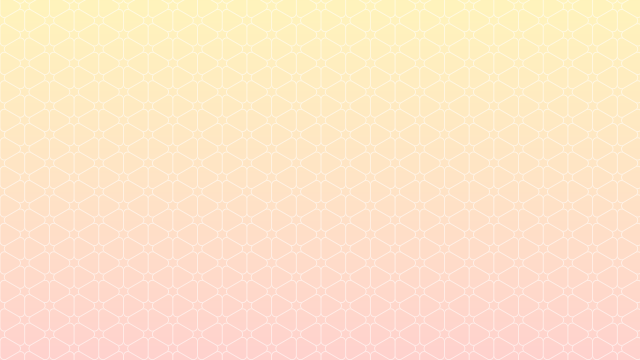
This pattern is drawn by a WebGL 2 fragment shader. Its source:

```glsl
#version 300 es
precision highp float;
// Pale lattice of rounded triangles, meeting in small six-pointed stars, over a
// vertical yellow to pink gradient. Each point is folded into one triangular
// cell, where the distance to the rounded outline is found in closed form.

uniform vec2 u_resolution;
out vec4 outColor;

const float H = 0.8660254; // height of a triangle of unit side

// Distance to the nearest rounded outline; triangles have unit side.
float outlineDistance(vec2 p, float radius) {
    // Edge distances inside the cell, for both orientations of triangle
    vec2 f = fract(vec2(0.5 * p.x + H * p.y, 0.5 * p.x - H * p.y) / H);
    float sum = f.x + f.y;
    vec3 edges = H * (sum < 1.0 ? vec3(1.0 - sum, f) : vec3(sum - 1.0, 1.0 - f));

    float near = min(edges.x, min(edges.y, edges.z));
    float far = max(edges.x, max(edges.y, edges.z));
    float middle = H - near - far;

    // Frame of the closest corner: x along its bisector, y across it
    vec2 corner = vec2(near + middle, (middle - near) / sqrt(3.0));
    float along = dot(corner, vec2(H, 0.5));
    float arc = abs(length(corner - vec2(2.0 * radius, 0.0)) - radius);
    return along < radius * sqrt(3.0) ? arc : near;
}

// Share of a pixel-wide box covered by a line of the given half width.
float lineCoverage(float d, float halfWidth, float pixel) {
    float overlap = min(d + 0.5 * pixel, halfWidth) - max(d - 0.5 * pixel, -halfWidth);
    return clamp(overlap / pixel, 0.0, 1.0);
}

void main() {
    vec2 uv = gl_FragCoord.xy / u_resolution.y;

    // Background: pink at the bottom, peach halfway, yellow at the top
    vec3 pink = vec3(1.0, 0.82, 0.805);
    vec3 peach = vec3(1.0, 0.893, 0.772);
    vec3 yellow = vec3(1.0, 0.955, 0.735);
    vec3 color = mix(pink, peach, min(uv.y * 2.0, 1.0));
    color = mix(color, yellow, max(uv.y * 2.0 - 1.0, 0.0));

    // Lattice of thin translucent white lines
    float side = 0.0792;
    vec2 p = (uv - vec2(0.0, 0.4676)) / side;
    float pixel = 1.0 / (u_resolution.y * side);
    float line = lineCoverage(outlineDistance(p, 0.15), 0.0146, pixel);
    color = mix(color, vec3(1.0), 0.6 * line);

    outColor = vec4(color, 1.0);
}
```
